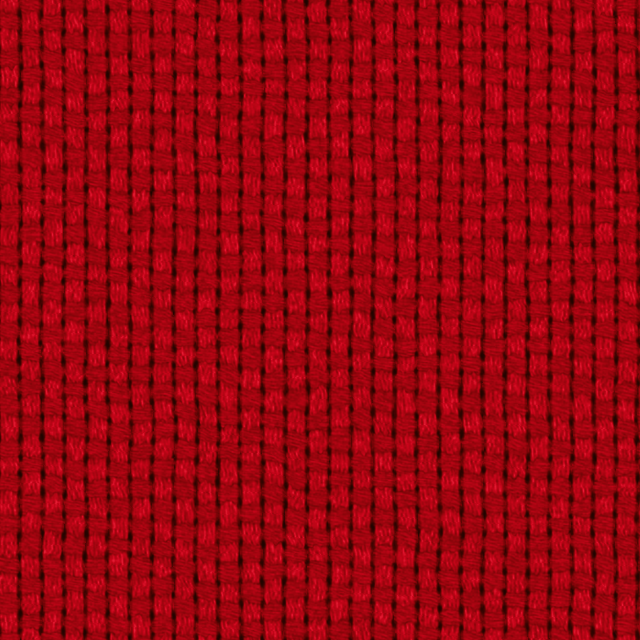
A Shadertoy shader for this texture:

```glsl
// Red basket-weave cloth: upright bright floats, flat darker wefts and small dark holes.

const vec2 CELLS = vec2(29.0, 33.0);   // thread columns and half repeats
const float COLUMN_PHASE = 0.094;
const float WEFT_SLANT = 1.2;          // drop of the rows across the canvas
const float STRANDS = 5.0;             // strands in each thread bundle

float hash(vec2 p) {
    vec3 q = fract(vec3(p.xyx) * 0.1031);
    q += dot(q, q.yzx + 33.33);
    return fract((q.x + q.y) * q.z);
}

float noise(vec2 p) {
    vec2 i = floor(p), f = fract(p);
    f = f * f * (3.0 - 2.0 * f);
    return mix(mix(hash(i), hash(i + vec2(1, 0)), f.x),
               mix(hash(i + vec2(0, 1)), hash(i + vec2(1, 1)), f.x), f.y);
}

// Rounded strands across one bundle, from -1 in the grooves to 1 on the crests
float strands(float across, float along, float seed) {
    float wander = 0.22 * (noise(vec2(along * 2.5, seed * 37.0)) - 0.5);
    return cos(6.28318 * STRANDS * (across + wander));
}

// Broken fibre glints, stretched along the thread
float fibres(vec2 acrossAlong) {
    return noise(acrossAlong * vec2(11.0, 4.5)) - 0.5;
}

float warpTone(vec2 p, float bulge, float seed) {
    float tone = 0.715 + 0.045 * strands(fract(p.x), p.y + 0.3 * p.x, seed);
    tone += 0.24 * fibres(vec2(p.x + 0.10 * p.y, p.y));
    return tone - 0.06 * (1.0 - smoothstep(0.0, 0.35, bulge));
}

float weftTone(vec2 p, float bulge, float seed) {
    vec2 q = vec2(p.y + 0.20 * fract(p.x), p.x);
    float tone = 0.635 + 0.03 * strands(q.x, q.y, seed);
    tone += 0.14 * fibres(q);
    return tone - 0.04 * (1.0 - smoothstep(0.0, 0.3, bulge));
}

// Soft upright slot between columns, with its own size, offset and depth
float hole(vec2 p) {
    vec2 id = vec2(floor(p.x + 0.5), floor(p.y));
    float size = hash(id + 7.0);
    vec2 d = vec2(fract(p.x + 0.5) - 0.5, fract(p.y) - 0.5);
    d += vec2(0.06, 0.16) * (vec2(hash(id), hash(id + 19.0)) - 0.5);
    d.x += 0.06 * (noise(p * 5.0) - 0.5);
    float r = length(d / vec2(0.085 + 0.035 * size, 0.19 + 0.15 * size));
    return (1.0 - smoothstep(0.2, 1.5, r)) * (0.55 + 0.40 * hash(id + 41.0));
}

// Red ramp from brown-black through crimson to a pink sheen
vec3 redDye(float tone) {
    float red = clamp(tone, 0.10, 0.90);
    float sheen = max(red - 0.78, 0.0);
    return vec3(red, 0.02 + 0.8 * sheen, 0.19 * pow(red, 2.5) + 0.5 * sheen);
}

void mainImage(out vec4 fragColor, in vec2 fragCoord) {
    vec2 uv = fragCoord / iResolution.xy;

    // Thread grid with slanted rows and hand-loom unevenness
    vec2 p = uv * CELLS + vec2(COLUMN_PHASE, WEFT_SLANT * uv.x);
    vec2 drift = vec2(noise(p * 0.45), noise(p * 0.5 + 50.0)) - 0.5;
    p += drift * vec2(0.12, 0.45);

    // Alternate columns swap the over and under positions
    float column = floor(p.x);
    float v = fract(0.5 * (p.y + mod(column, 2.0)));
    float edge = 0.54 - 2.0 * abs(v - 0.5);
    edge += 0.30 * (noise(p * vec2(5.0, 2.0)) - 0.5);
    float seed = hash(vec2(column, floor(p.y)));

    float warp = warpTone(p, edge, seed);
    float weft = weftTone(p, -edge, seed + 3.0);
    float over = smoothstep(-0.12, 0.12, edge);
    float tone = mix(weft, warp, over);

    // Creases: continuous column gaps and short shadows where threads dive
    float gap = 0.5 - abs(fract(p.x) - 0.5);
    float depth = mix(0.15, 0.29, over) * (0.6 + 0.8 * noise(p * vec2(2.0, 3.0) + 9.0));
    tone -= depth * (1.0 - smoothstep(0.02, 0.18, gap));
    tone -= 0.11 * noise(p * 3.0 + 30.0) * (1.0 - smoothstep(0.0, 0.13, abs(edge)));

    // Bundle variation and fine fuzz
    tone += 0.015 * (seed - 0.5);
    tone += 0.10 * (noise(uv * 330.0) - 0.5);
    tone = mix(tone, 0.11, hole(p));

    fragColor = vec4(redDye(tone), 1.0);
}
```
